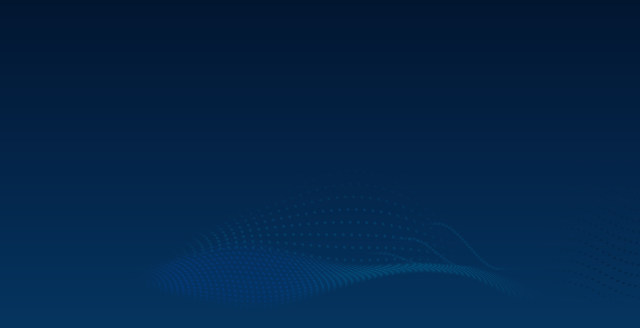
A Shadertoy shader for this background:

```glsl
// A deep navy gradient with a faint wave of particles low in the frame.
// The wave is a dot lattice bent between two curves that pinch together;
// a sparse veil rises above it, and beaded strands fall on its right side.

#define COLUMNS 110.0        // lattice columns across the canvas
#define ROWS 14.0            // rows in the dense wave
#define VEIL_ROWS 8.0        // rows in the sparse veil
#define DOT_RADIUS 0.0036    // in canvas heights
#define WAVE_GLOW 0.90
#define HAZE_GLOW 0.24
#define RIDGE_GLOW 0.42
#define VEIL_GLOW 0.52
#define STRAND_GLOW 0.42
#define SHADOW_GLOW 0.50

const vec3 SKY_TOP    = vec3(0.006, 0.086, 0.188);
const vec3 SKY_MIDDLE = vec3(0.016, 0.143, 0.287);
const vec3 SKY_BOTTOM = vec3(0.018, 0.206, 0.373);
const vec3 WAVE_BLUE  = vec3(0.012, 0.225, 0.480);
const vec3 WAVE_TEAL  = vec3(0.010, 0.295, 0.460);
const vec3 SHADOW     = vec3(0.012, 0.110, 0.225);

float bump(float x, float center, float width) {
    float t = (x - center) / width;
    return exp(-t * t);
}

// One round dot per lattice cell; pitch is the cell size in canvas heights.
float dots(vec2 cell, vec2 pitch, float radius) {
    float soft = 0.6 / iResolution.y + 0.0005;
    float d = length((fract(cell) - 0.5) * pitch);
    return 1.0 - smoothstep(radius - soft, radius + soft, d);
}

float waveCenter(float x) {
    return 0.155 + 0.030 * bump(x, 0.66, 0.10) + 0.010 * bump(x, 0.35, 0.06)
         - 0.060 * smoothstep(0.72, 0.86, x);
}

float waveHalf(float x) {
    return 0.013 + 0.090 * bump(x, 0.385, 0.130) + 0.014 * bump(x, 0.80, 0.06);
}

// Beaded line that steps from one height to another.
float strand(vec2 uv, float aspect, vec2 start, vec2 end) {
    float t = clamp((uv.x - start.x) / (end.x - start.x), 0.0, 1.0);
    float height = mix(start.y, end.y, t * t * (3.0 - 2.0 * t));
    float slope = 6.0 * t * (1.0 - t) * (end.y - start.y)
                / ((end.x - start.x) * aspect);
    float d = abs(uv.y - height) / sqrt(1.0 + slope * slope);
    float ends = smoothstep(-0.03, 0.01, uv.x - start.x)
               * (1.0 - smoothstep(-0.01, 0.03, uv.x - end.x));
    float beads = 0.65 + 0.35 * sin((uv.x * aspect - uv.y) * 420.0);
    return ends * beads * (1.0 - smoothstep(0.002, 0.0055, d));
}

void mainImage(out vec4 fragColor, in vec2 fragCoord) {
    vec2 uv = fragCoord / iResolution.xy;
    float aspect = iResolution.x / iResolution.y;
    float columnPitch = aspect / COLUMNS;

    // Background gradient
    vec3 color = mix(SKY_BOTTOM, SKY_MIDDLE, clamp(uv.y * 2.0, 0.0, 1.0));
    color = mix(color, SKY_TOP, clamp(uv.y * 2.0 - 1.0, 0.0, 1.0));
    vec3 glowColor = mix(WAVE_BLUE, WAVE_TEAL, smoothstep(0.40, 0.60, uv.x));

    // Dense wave, with columns leaning and bowed across its thickness
    float center = waveCenter(uv.x);
    float halfWidth = waveHalf(uv.x);
    float across = (uv.y - center) / halfWidth;
    float bow = 1.6 * across * across + 2.6 * across;
    vec2 waveCell = vec2(uv.x * COLUMNS + bow, (across + 1.0) * 0.5 * ROWS);
    vec2 wavePitch = vec2(columnPitch, 2.0 * halfWidth / ROWS);
    float waveFade = (1.0 - smoothstep(0.50, 1.20, abs(across)))
                   * smoothstep(0.21, 0.29, uv.x)
                   * (1.0 - smoothstep(0.68, 0.86, uv.x));
    color = mix(color, glowColor, HAZE_GLOW * waveFade);
    float wave = dots(waveCell, wavePitch, DOT_RADIUS) * waveFade;
    color = mix(color, glowColor, WAVE_GLOW * wave);

    // Bright ridge where the rows pinch together
    float ridge = bump(uv.y, center, 0.011) * smoothstep(0.46, 0.58, uv.x)
                * (1.0 - smoothstep(0.65, 0.76, uv.x));
    color = mix(color, WAVE_TEAL, RIDGE_GLOW * ridge);

    // Sparse veil above the wave
    float veilBase = center + halfWidth * 0.75;
    float veilHeight = 0.06 + 0.25 * bump(uv.x, 0.555, 0.15);
    float rise = (uv.y - veilBase) / veilHeight;
    vec2 veilCell = vec2(uv.x * COLUMNS * 0.70 + 2.0 * rise * rise,
                         rise * VEIL_ROWS);
    vec2 veilPitch = vec2(columnPitch / 0.70, veilHeight / VEIL_ROWS);
    float veilFade = smoothstep(-0.02, 0.08, rise)
                   * (1.0 - smoothstep(0.35, 1.10, rise))
                   * smoothstep(0.25, 0.36, uv.x)
                   * (1.0 - smoothstep(0.60, 0.74, uv.x));
    float veil = dots(veilCell, veilPitch, DOT_RADIUS * 1.15) * veilFade;
    color = mix(color, WAVE_TEAL, VEIL_GLOW * veil);

    // Strands that fall from the veil toward the wave
    float strands = 0.0;
    for (int i = 0; i < 3; i++) {
        float k = float(i);
        vec2 start = vec2(0.595 + 0.045 * k, 0.228 + 0.045 * k);
        vec2 end = vec2(0.670 + 0.055 * k, 0.190 - 0.005 * k);
        strands = max(strands, strand(uv, aspect, start, end));
    }
    color = mix(color, WAVE_TEAL, STRAND_GLOW * strands);

    // Dark specks drifting down the right edge
    float drift = uv.y + 0.55 * (uv.x - 0.85) + 0.012 * sin(uv.x * 40.0);
    vec2 speckCell = vec2(uv.x * COLUMNS + 3.0 * sin(drift * 14.0), drift * 30.0);
    float speckFade = smoothstep(0.83, 0.96, uv.x)
                    * smoothstep(0.05, 0.14, uv.y)
                    * (1.0 - smoothstep(0.22, 0.54, uv.y));
    float specks = dots(speckCell, vec2(columnPitch, 1.0 / 30.0), DOT_RADIUS);
    color = mix(color, SHADOW, SHADOW_GLOW * specks * speckFade);

    fragColor = vec4(color, 1.0);
}
```
